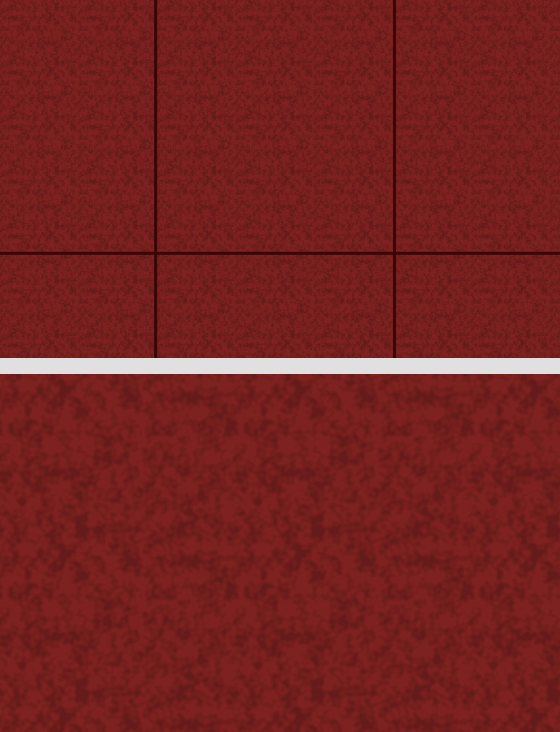
Top, the full canvas; bottom, a detail of the centre.
Give the GLSL for this texture, as a Shadertoy shader.

```glsl
const vec3 DARK_RED  = vec3(0.40, 0.105, 0.105);
const vec3 MID_RED   = vec3(0.45, 0.12, 0.11);
const vec3 LIGHT_RED = vec3(0.495, 0.132, 0.13);
const vec3 LINE_RED  = vec3(0.235, 0.018, 0.018);

// Lengths in canvas heights
const vec2 PANEL_SIZE   = vec2(0.6667, 0.75);
const vec2 LINE_CROSS   = vec2(0.435, 0.2927);
const vec2 CLOTH_REPEAT = vec2(0.2195, 0.1524);
const float LINE_WIDTH  = 0.0085;

// Unit gradient at a lattice corner that wraps after the given cell count
vec2 cornerGradient(vec2 corner, vec2 cells, float seed) {
    vec3 p = fract(vec3(mod(corner, cells), seed).xyx * vec3(0.1031, 0.1030, 0.0973) + seed * 0.137);
    p += dot(p, p.yzx + 33.33);
    float angle = 6.28318 * fract((p.x + p.y) * p.z);
    return vec2(cos(angle), sin(angle));
}

// Tileable gradient noise; uv spans one repeat per unit
float gradientNoise(vec2 uv, vec2 cells, float seed) {
    vec2 p = uv * cells;
    vec2 i = floor(p);
    vec2 f = p - i;
    vec2 u = f * f * f * (f * (f * 6.0 - 15.0) + 10.0);
    vec2 e = vec2(0.0, 1.0);
    float a = dot(cornerGradient(i, cells, seed), f);
    float b = dot(cornerGradient(i + e.yx, cells, seed), f - e.yx);
    float c = dot(cornerGradient(i + e.xy, cells, seed), f - e.xy);
    float d = dot(cornerGradient(i + e.yy, cells, seed), f - e.yy);
    return mix(mix(a, b, u.x), mix(c, d, u.x), u.y);
}

// Broad mottling, upright flecks and fine grain
float clothNoise(vec2 uv) {
    float mottling = gradientNoise(uv, vec2(9.0, 6.0), 3.0);
    float flecks = gradientNoise(uv, vec2(19.0, 11.0), 7.0);
    float grain = gradientNoise(uv + 0.007, vec2(41.0, 29.0), 11.0);
    return 0.4 * mottling + 0.65 * flecks + 0.55 * grain;
}

vec3 clothColor(float n) {
    vec3 color = mix(DARK_RED, MID_RED, smoothstep(-0.36, -0.06, n));
    return mix(color, LIGHT_RED, smoothstep(-0.06, 0.21, n));
}

// Coverage of the repeating panel lines
float panelLines(vec2 p, vec2 size, vec2 cross, float width, float pixel) {
    vec2 distanceToLine = abs(fract((p - cross) / size + 0.5) - 0.5) * size;
    float d = min(distanceToLine.x, distanceToLine.y) - 0.5 * width;
    return 1.0 - smoothstep(-0.5 * pixel, 0.5 * pixel, d);
}

void mainImage(out vec4 fragColor, in vec2 fragCoord) {
    vec2 p = fragCoord / iResolution.y;
    float pixel = 1.0 / iResolution.y;

    vec3 color = clothColor(clothNoise(p / CLOTH_REPEAT));
    float line = panelLines(p, PANEL_SIZE, LINE_CROSS, LINE_WIDTH, pixel);
    fragColor = vec4(mix(color, LINE_RED, line), 1.0);
}
```
